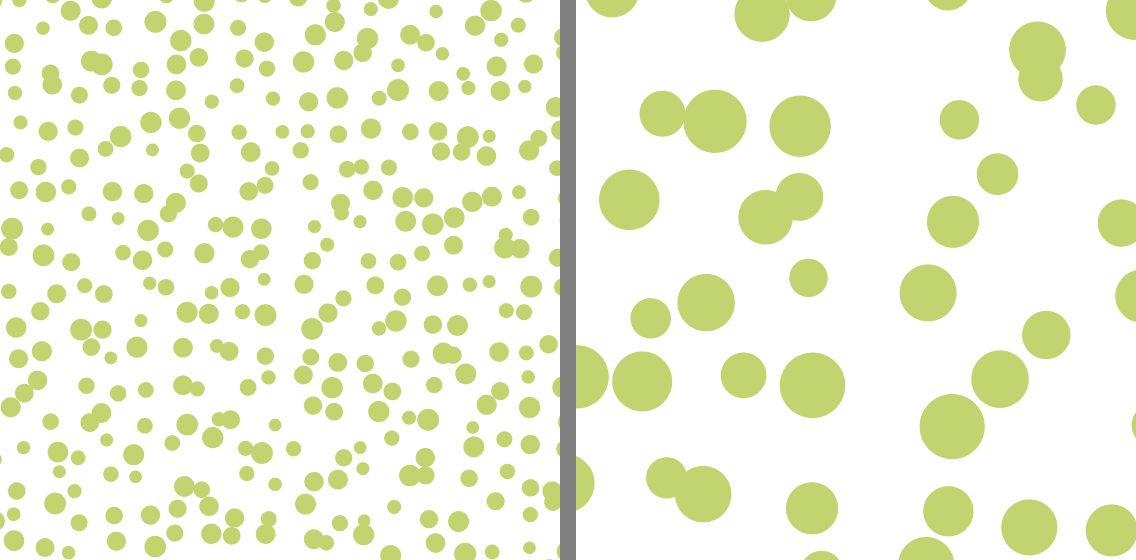
Left, the full canvas; right, a detail of the centre.
Write a WebGL 1 fragment shader that draws this pattern.

```glsl
precision highp float;
// Scattered round green dots of varied size on white, one per jittered grid cell.

uniform vec2 u_resolution;

#define CELLS 17.5          // grid cells across the canvas
#define JITTER 0.72         // share of a cell a dot centre may roam
#define RADIUS_MIN 0.0112   // dot radii, in canvas widths
#define RADIUS_MAX 0.0197
#define EDGE_PIXELS 1.25    // width of the antialiased rim
#define DOT_COLOR vec3(0.76, 0.83, 0.44)
#define PAPER_COLOR vec3(1.0)

// Three independent random values in 0..1 for a cell
vec3 hash3(vec2 cell) {
  vec3 p = fract(cell.xyx * vec3(0.1031, 0.1030, 0.0973));
  p += dot(p, p.yxz + 33.33);
  return fract((p.xxy + p.yzz) * p.zyx);
}

// Signed distance to the nearest dot, in canvas widths
float dotsDistance(vec2 uv) {
  vec2 grid = uv * CELLS;
  vec2 home = floor(grid);
  float nearest = 1.0;
  for (int y = -1; y <= 1; y++) {
    for (int x = -1; x <= 1; x++) {
      vec2 cell = home + vec2(float(x), float(y));
      vec3 rnd = hash3(cell + 41.0);
      vec2 center = cell + 0.5 + (rnd.xy - 0.5) * JITTER;
      float radius = mix(RADIUS_MIN, RADIUS_MAX, rnd.z);
      nearest = min(nearest, length(grid - center) / CELLS - radius);
    }
  }
  return nearest;
}

void main() {
  float side = min(u_resolution.x, u_resolution.y);
  vec2 uv = gl_FragCoord.xy / side;
  float halfEdge = 0.5 * EDGE_PIXELS / side;
  float coverage = 1.0 - smoothstep(-halfEdge, halfEdge, dotsDistance(uv));
  gl_FragColor = vec4(mix(PAPER_COLOR, DOT_COLOR, coverage), 1.0);
}
```
